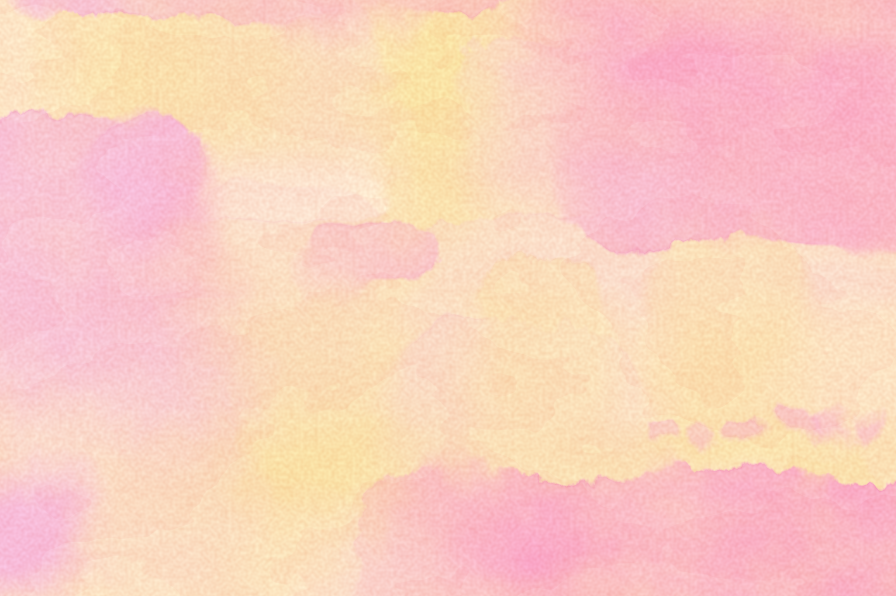
This texture is drawn by a Shadertoy shader. Its source:

```glsl
// Watercolour paper: a cream and yellow ground under translucent pink washes.
// Each wash is a rounded box torn by gradient noise, crisp in places and bled
// out in others, with a broken pigment rim, thin tide lines and paper grain.

const vec3 CREAM  = vec3(0.99, 0.89, 0.77);
const vec3 YELLOW = vec3(0.98, 0.88, 0.64);
const vec3 PEACH  = vec3(0.98, 0.82, 0.66);
const vec3 BLUSH  = vec3(0.98, 0.84, 0.80);
const vec3 PALE   = vec3(1.00, 0.94, 0.83);
const vec3 ROSE   = vec3(0.98, 0.65, 0.78);
const vec3 SALMON = vec3(0.98, 0.73, 0.75);
const vec3 LILAC  = vec3(0.97, 0.72, 0.86);
const vec3 RIM_SHADE = vec3(0.02, 0.10, 0.04);

const float ASPECT = 1.5;         // canvas width in heights
const float BEND = 0.075;         // slow wander of edges
const float RAGGED = 0.04;        // fine tearing of edges
const float CORNER = 0.09;        // corner radius
const float CRISP = 0.004;        // bleed of a dry edge
const float RIM_WIDTH = 0.0022;
const float PATCHY_BLEED = 0.06;  // added bleed of wet edges
const float TIDE_DEPTH = 0.03;
const float GRAIN_DEPTH = 0.062;
const int DAB_COUNT = 6;
const int VEIL_COUNT = 12;

vec2 hash2(vec2 p) {
    vec3 q = fract(p.xyx * vec3(0.1031, 0.1030, 0.0973));
    q += dot(q, q.yzx + 33.33);
    return fract((q.xx + q.yz) * q.zy);
}

float gradDot(vec2 cell, vec2 f, vec2 corner) {
    float a = 6.2832 * hash2(cell + corner).x;
    return dot(vec2(cos(a), sin(a)), f - corner);
}

// Gradient noise, about -0.7 to 0.7
float noise(vec2 p) {
    vec2 i = floor(p), f = p - i, u = f * f * (3.0 - 2.0 * f);
    float low = mix(gradDot(i, f, vec2(0)), gradDot(i, f, vec2(1, 0)), u.x);
    float high = mix(gradDot(i, f, vec2(0, 1)), gradDot(i, f, vec2(1)), u.x);
    return mix(low, high, u.y);
}

float fbm(vec2 p) {
    float sum = 0.0, amp = 0.6;
    for (int i = 0; i < 5; i++) {
        sum += amp * noise(p);
        p = mat2(1.6, 1.2, -1.2, 1.6) * p + 17.3;
        amp *= 0.5;
    }
    return sum;
}

// spot: center and size
float glow(vec2 p, vec4 spot) {
    vec2 q = (p - spot.xy) / spot.zw;
    return exp(-dot(q, q));
}

// box: center and half size; bottom, top: edge bleed there
void wash(inout vec3 col, vec2 p, vec4 box, float bottom, float top, vec3 tint, float strength) {
    vec2 q = p - box.xy;
    float r = min(CORNER, 0.8 * min(box.z, box.w));
    vec2 e = abs(q) - box.zw + r;
    float d = length(max(e, 0.0)) + min(max(e.x, e.y), 0.0) - r;
    float wet = noise(p * 6.0 + 31.0 * box.xy);
    float bleed = mix(bottom, top, smoothstep(-box.w, box.w, q.y));
    bleed += min(PATCHY_BLEED, box.w) * smoothstep(0.05, 0.45, wet);
    float rim = exp(-abs(d + RIM_WIDTH) / RIM_WIDTH) * (1.0 - smoothstep(CRISP, 0.025, bleed));
    rim *= 1.0 - smoothstep(-0.25, 0.15, wet);
    col = mix(col, tint, strength * (1.0 - smoothstep(-bleed, bleed, d)));
    col -= RIM_SHADE * rim * strength;
}

// Drying marks: a slow ramp that ends in a crisp edge
float tide(vec2 p) {
    float s = fract(4.0 * fbm(p * vec2(2.2, 3.8) + 41.0));
    return s * (1.0 - smoothstep(0.96, 1.0, s)) - 0.45;
}

vec3 ground(vec2 p) {
    float cloud = fbm(p * vec2(2.6, 3.4) + 3.0);
    float yellow = glow(p, vec4(0.78, 0.8, 0.17, 0.26)) + glow(p, vec4(0.48, 0.25, 0.3, 0.22))
        + 0.8 * glow(p, vec4(1.15, 0.24, 0.4, 0.06)) + 0.6 * glow(p, vec4(0.4, 0.86, 0.3, 0.12));
    float peach = glow(p, vec4(0.26, 0.24, 0.13, 0.09))
        + 0.7 * glow(p, vec4(0.83, 0.35, 0.1, 0.07)) + 0.5 * glow(p, vec4(1.25, 0.38, 0.22, 0.08));
    float blush = glow(p, vec4(0.2, 0.38, 0.22, 0.12)) + glow(p, vec4(0.68, 0.06, 0.12, 0.12))
        + 0.7 * glow(p, vec4(0.72, 0.34, 0.08, 0.14)) + 0.7 * glow(p, vec4(1.35, 0.54, 0.4, 0.07));
    vec3 col = mix(CREAM, YELLOW, clamp(yellow + 0.9 * cloud, 0.0, 1.0));
    col = mix(col, PEACH, clamp(peach * (0.8 + cloud), 0.0, 0.8));
    return mix(col, BLUSH, clamp(blush * (0.8 - cloud), 0.0, 0.9));
}

void mainImage(out vec4 fragColor, in vec2 fragCoord) {
    vec2 p = fragCoord / iResolution.xy * vec2(ASPECT, 1);
    vec2 bend = vec2(fbm(p * 3.5 + 7.0), fbm(p * 3.5 + 29.0));
    vec2 tear = vec2(fbm(p * 21.0 + 11.0), fbm(p * vec2(26, 17) + 53.0));
    float dry = smoothstep(-0.35, 0.25, noise(p * 4.0 + 19.0));
    vec2 q = p + BEND * bend + RAGGED * mix(0.2, 1.0, dry) * tear;

    // Pigment drifts between rose, salmon and lilac
    float drift = fbm(p * vec2(2.4, 4) + 61.0);
    float warm = drift + 0.7 * (p.y - 0.74) * step(0.5, p.y);
    float lilac = 1.0 - smoothstep(0.1, 0.6, p.x + 0.4 * drift);
    lilac += 0.6 * glow(p, vec4(1.1, 0.66, 0.25, 0.1));
    vec3 pink = mix(ROSE, SALMON, smoothstep(-0.25, 0.25, warm));
    pink = mix(pink, LILAC, min(lilac, 1.0));
    float load = 0.84 + 0.55 * fbm(p * 5.0 + 83.0);

    // Pale patch and thin veils
    vec3 col = ground(q);
    wash(col, q, vec4(0.47, 0.69, 0.17, 0.055), CRISP, 0.04, PALE, 0.85);
    for (int i = 0; i < VEIL_COUNT; i++) {
        vec2 h = hash2(vec2(i, 3)), g = hash2(vec2(i, 27));
        vec3 tint = mix(YELLOW, BLUSH, step(0.5, g.x));
        wash(col, q, vec4(h * vec2(ASPECT, 1), 0.08 + 0.14 * g), 0.09, CRISP, tint, 0.4);
    }

    // Pink washes: left, top, upper right, lower right, corner
    wash(col, q, vec4(0.1, 0.58, 0.25, 0.23), 0.17, CRISP, pink, 0.85 * load);
    wash(col, q, vec4(0.24, 0.7, 0.1, 0.11), 0.07, CRISP, pink, 0.35);
    wash(col, q, vec4(0.45, 1.03, 0.42, 0.072), CRISP, 0.02, pink, 0.75 * load);
    wash(col, q, vec4(1.12, 0.93, 0.25, 0.22), 0.12, 0.08, pink, 0.35);
    wash(col, q, vec4(1.32, 0.85, 0.38, 0.26), CRISP, 0.12, pink, 0.9 * load);
    wash(col, q, vec4(1.4, 0.7, 0.28, 0.1), 0.03, 0.05, ROSE, 0.4);
    float fade = mix(0.3, 1.0, smoothstep(0.55, 0.95, p.x));
    wash(col, q, vec4(1.16, 0.02, 0.56, 0.19), 0.01, CRISP, pink, load * fade);
    wash(col, q, vec4(0.03, 0.11, 0.12, 0.1), 0.07, 0.05, pink, 0.9);

    // Middle dab and a broken row of brush marks
    pink = mix(pink, LILAC, 0.4);
    wash(col, q, vec4(0.62, 0.575, 0.105, 0.055), CRISP, CRISP, pink, 0.6 * load);
    for (int i = 0; i < DAB_COUNT; i++) {
        vec2 h = hash2(vec2(i, 9));
        vec2 center = vec2(1.08 + 0.075 * float(i), 0.26) + vec2(0.03, 0.04) * h;
        wash(col, q, vec4(center, 0.022 + 0.015 * h.y, 0.016), 0.01, CRISP, pink, 0.5);
    }

    // Tide lines and paper grain
    col -= TIDE_DEPTH * tide(p + 0.3 * BEND * bend) * vec3(0.1, 1, 0.8);
    float grain = noise(p * 173.0) + 0.5 * noise(p * vec2(71, 93) + 5.0);
    col += GRAIN_DEPTH * grain * vec3(0.25, 0.9, 1);
    fragColor = vec4(clamp(col, 0.0, 1.0), 1);
}
```
